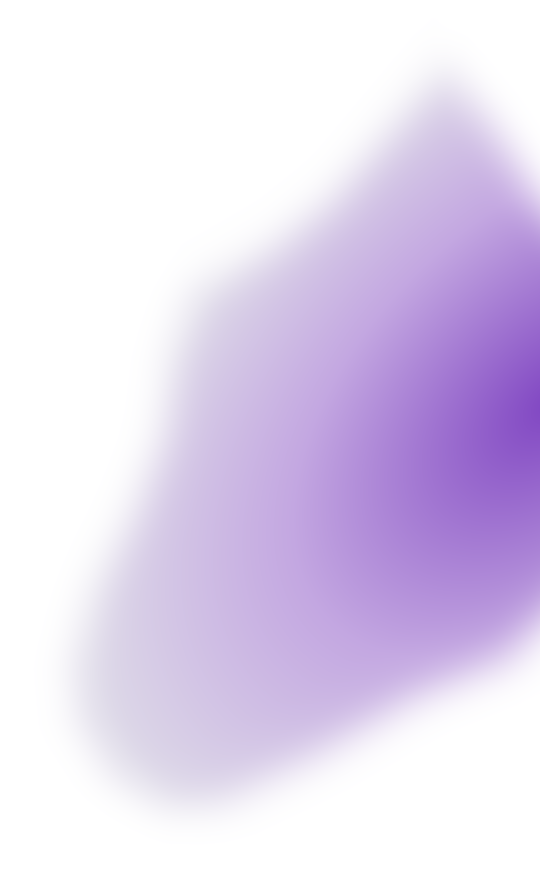
This background is drawn by a Shadertoy shader. Its source:

```glsl
// A soft violet blob on white, running off the right side of the canvas.
// A polygon distance gives the outline, scattered taps blur it, and a tilted
// elliptical gradient colours it. Lengths are in canvas heights.

#define PAPER vec3(1.0)
#define CORE_COLOR vec3(0.50, 0.27, 0.76)
#define MID_COLOR vec3(0.765, 0.655, 0.882)
#define RIM_COLOR vec3(0.868, 0.852, 0.908)
#define GLOW_CENTER vec2(0.618, 0.551)
#define GLOW_RADII vec2(0.350, 0.211)
#define GLOW_AXIS vec2(-0.722, -0.692)
#define RIM_REACH 1.78
#define BLUR_SPREAD 0.018
#define EDGE_SOFTNESS 0.028
#define BLUR_TAPS 24

const int CORNERS = 22;
const vec2 outline[CORNERS] = vec2[CORNERS](
    vec2(0.495, 0.924), vec2(0.430, 0.846), vec2(0.371, 0.776),
    vec2(0.306, 0.724), vec2(0.219, 0.674), vec2(0.193, 0.603),
    vec2(0.182, 0.512), vec2(0.150, 0.427), vec2(0.107, 0.342),
    vec2(0.083, 0.258), vec2(0.089, 0.195), vec2(0.128, 0.134),
    vec2(0.189, 0.099), vec2(0.247, 0.104), vec2(0.352, 0.156),
    vec2(0.462, 0.221), vec2(0.566, 0.264), vec2(0.618, 0.316),
    vec2(0.781, 0.479), vec2(0.729, 0.635), vec2(0.599, 0.776),
    vec2(0.544, 0.863));

// Signed distance to the outline, negative inside
float blobDistance(vec2 p) {
    float nearest = 1e3;
    float side = 1.0;
    vec2 b = outline[CORNERS - 1];
    for (int i = 0; i < CORNERS; i++) {
        vec2 a = outline[i];
        vec2 edge = b - a;
        vec2 toP = p - a;
        vec2 gap = toP - edge * clamp(dot(toP, edge) / dot(edge, edge), 0.0, 1.0);
        nearest = min(nearest, dot(gap, gap));
        // Flip the sign at every edge crossed by a horizontal ray
        bvec3 crossing = bvec3(p.y >= a.y, p.y < b.y, edge.x * toP.y > edge.y * toP.x);
        if (all(crossing) || all(not(crossing))) side = -side;
        b = a;
    }
    return side * sqrt(nearest);
}

// Coverage averaged over a Gaussian spiral of taps
float blurredBlob(vec2 p) {
    float sum = 0.0;
    for (int i = 0; i < BLUR_TAPS; i++) {
        float u = (float(i) + 0.5) / float(BLUR_TAPS);
        float radius = BLUR_SPREAD * sqrt(-2.0 * log(1.0 - u));
        float angle = 2.39996 * float(i);
        float d = blobDistance(p + radius * vec2(cos(angle), sin(angle)));
        sum += 1.0 - smoothstep(-EDGE_SOFTNESS, EDGE_SOFTNESS, d);
    }
    return sum / float(BLUR_TAPS);
}

// Three-stop gradient over a tilted ellipse
vec3 glowColor(vec2 p) {
    vec2 q = p - GLOW_CENTER;
    vec2 across = vec2(-GLOW_AXIS.y, GLOW_AXIS.x);
    float t = length(vec2(dot(q, GLOW_AXIS), dot(q, across)) / GLOW_RADII);
    vec3 inner = mix(CORE_COLOR, MID_COLOR, min(t, 1.0));
    return mix(inner, RIM_COLOR, clamp((t - 1.0) / (RIM_REACH - 1.0), 0.0, 1.0));
}

void mainImage(out vec4 fragColor, in vec2 fragCoord) {
    vec2 p = fragCoord / iResolution.y;
    fragColor = vec4(mix(PAPER, glowColor(p), blurredBlob(p)), 1.0);
}
```
